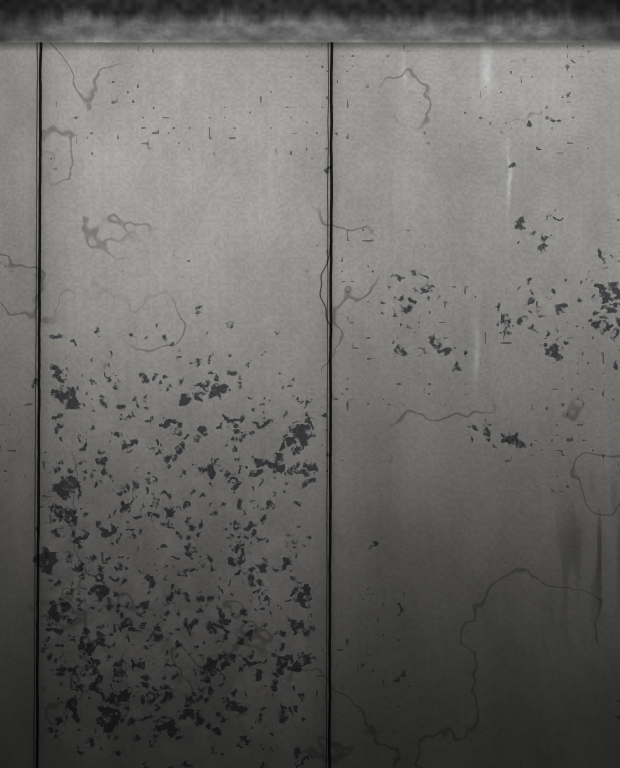
Reproduce this texture procedurally as a WebGL 1 fragment shader.

```glsl
precision highp float;
uniform vec2 u_resolution;

#define WIDTH 0.8086
#define BEAM_Y 0.945
#define SEAM_LEFT 0.0484
#define SEAM_RIGHT 0.4297
#define WALL_DARK 0.165
#define WALL_RANGE 0.445
#define MOTTLE 0.15
#define GRAIN 0.045
#define CHIP_DARKNESS 0.52
#define CHIP_CELLS 34.0

float hash(vec2 p) {
  return fract(sin(dot(p, vec2(127.1, 311.7))) * 43758.5453);
}

float noise(vec2 p) {
  vec2 i = floor(p), f = fract(p);
  f = f * f * (3.0 - 2.0 * f);
  return mix(mix(hash(i), hash(i + vec2(1.0, 0.0)), f.x),
             mix(hash(i + vec2(0.0, 1.0)), hash(i + vec2(1.0, 1.0)), f.x), f.y);
}

float fbm(vec2 p) {
  float sum = 0.0, amp = 0.5;
  for (int i = 0; i < 5; i++) {
    sum += amp * noise(p);
    p = mat2(1.6, 1.2, -1.2, 1.6) * p + 7.3;
    amp *= 0.5;
  }
  return sum;
}

float spot(vec2 p, vec2 center, vec2 size) {
  vec2 d = (p - center) / size;
  return exp(-dot(d, d));
}

float stroke(float d, float halfWidth, float px) {
  return 1.0 - smoothstep(halfWidth - px * 0.5, halfWidth + px, abs(d));
}

// Where the surface has flaked: a broad field and a few clusters
float chipDensity(vec2 p) {
  float panel = smoothstep(0.058, 0.07, p.x) * (1.0 - smoothstep(0.395, 0.415, p.x));
  float field = panel * (1.0 - smoothstep(0.42, 0.64, p.y)) * smoothstep(-0.03, 0.08, p.y);
  field *= 0.62 + 0.3 * smoothstep(0.4, 0.15, p.y) * smoothstep(0.38, 0.2, p.x);
  field += 0.45 * spot(p, vec2(0.265, 0.56), vec2(0.03, 0.045));
  field += 0.4 * spot(p, vec2(0.385, 0.31), vec2(0.025, 0.04));
  field += 0.35 * spot(p, vec2(0.085, 0.23), vec2(0.03, 0.09));
  float right = 0.8 * spot(p, vec2(0.52, 0.60), vec2(0.04, 0.045));
  right += 0.85 * spot(p, vec2(0.71, 0.605), vec2(0.06, 0.04));
  right += 0.8 * spot(p, vec2(0.80, 0.59), vec2(0.03, 0.07));
  right += 0.7 * spot(p, vec2(0.70, 0.695), vec2(0.035, 0.02));
  right += 0.7 * spot(p, vec2(0.585, 0.54), vec2(0.03, 0.015));
  right += 0.7 * spot(p, vec2(0.655, 0.43), vec2(0.035, 0.02));
  return clamp(field + right * step(0.45, p.x), 0.0, 1.0);
}

// Ragged flakes scattered over a jittered grid
float chips(vec2 p, float cells, float px) {
  vec2 warp = vec2(fbm(p * 85.0), fbm(p * 85.0 + 31.0)) - 0.48;
  vec2 g = p * cells + warp * 1.5;
  vec2 id = floor(g);
  float cover = 0.0;
  for (int y = -1; y <= 1; y++) {
    for (int x = -1; x <= 1; x++) {
      vec2 c = id + vec2(float(x), float(y));
      vec2 center = c + 0.15 + 0.7 * vec2(hash(c), hash(c + 19.7));
      float alive = step(hash(c + 5.1), chipDensity(center / cells) * 0.72);
      float radius = mix(0.12, 0.42, pow(hash(c + 43.0), 1.6));
      vec2 d = (g - center) * vec2(mix(0.75, 1.35, hash(c + 8.4)), 1.0);
      float edge = px * cells + 0.04;
      cover = max(cover, alive * (1.0 - smoothstep(radius - edge, radius + edge, length(d))));
    }
  }
  return cover * smoothstep(0.25, 0.45, fbm(p * 130.0 + 4.0));
}

// Paired dark joint lines with a soft edge
float seam(vec2 p, float x, float px) {
  float wobble = (fbm(vec2(x * 90.0, p.y * 32.0)) - 0.5) * 0.004;
  float d = p.x - x - wobble * 0.5;
  float ink = stroke(d, 0.0015, px) * 0.85;
  ink = max(ink, stroke(d + 0.0042 + wobble, 0.0005, px) * 0.55);
  return max(ink, 0.22 * exp(-abs(d) / 0.005));
}

float streak(vec2 p, vec2 center, vec2 size) {
  p.x += (noise(vec2(p.y * 45.0, center.x * 50.0)) - 0.5) * 0.005;
  return spot(p, center, size) * (0.5 + noise(p * vec2(180.0, 60.0)));
}

vec3 wall(vec2 p, float px) {
  float tone = WALL_DARK + WALL_RANGE * smoothstep(-0.05, 0.8, p.y);
  float mottle = 0.6 * fbm(p * vec2(7.0, 5.0)) + 0.4 * fbm(p * vec2(32.0, 14.0) + 9.0);
  tone *= 1.0 + MOTTLE * 2.0 * (mottle - 0.48);
  tone *= 0.87 + 0.13 * smoothstep(0.0, 0.13, p.x);
  tone *= 1.0 - 0.07 * smoothstep(0.43, 0.5, p.x) * smoothstep(0.9, 0.5, p.y);
  tone += 0.045 * spot(p, vec2(0.37, 0.2), vec2(0.07, 0.14));
  tone += 0.04 * spot(p, vec2(0.63, 0.89), vec2(0.09, 0.06));

  // Pale runs and dark stains
  float pale = streak(p, vec2(0.635, 0.91), vec2(0.007, 0.035));
  pale += streak(p, vec2(0.664, 0.765), vec2(0.003, 0.05));
  pale += 0.8 * streak(p, vec2(0.62, 0.545), vec2(0.004, 0.04));
  pale += 0.6 * streak(p, vec2(0.234, 0.895), vec2(0.006, 0.016));
  pale += 0.6 * streak(p, vec2(0.528, 0.915), vec2(0.003, 0.025));
  tone += 0.1 * pale;
  float stain = smoothstep(0.45, 0.75, noise(p * vec2(110.0, 13.0)));
  tone *= 1.0 - 0.3 * stain * spot(p, vec2(0.79, 0.27), vec2(0.06, 0.08));

  // Flakes with a thin pale rim, and pinholes
  float flake = max(chips(p, CHIP_CELLS, px), chips(p + 3.0 / CHIP_CELLS * 0.0, CHIP_CELLS * 2.1, px));
  tone += 0.025 * chipDensity(p) * smoothstep(0.45, 0.65, fbm(p * 45.0));
  tone *= 1.0 - CHIP_DARKNESS * flake;
  tone *= 1.0 - 0.35 * smoothstep(0.88, 0.96, noise(p * 150.0)) * smoothstep(0.5, 0.7, noise(p * 12.0));

  // Hairline cracks
  float vein = abs(fbm(p * 6.0 + 2.0) - 0.5);
  tone *= 1.0 - 0.22 * stroke(vein, 0.004, px * 5.0) * smoothstep(0.52, 0.68, noise(p * 9.0 + 5.0));
  float bow = SEAM_RIGHT + 0.002 - 0.013 * spot(p, vec2(p.x, 0.625), vec2(1.0, 0.035));
  bow += (noise(vec2(p.y * 70.0, 2.0)) - 0.5) * 0.005;
  float bowSpan = smoothstep(0.54, 0.57, p.y) * smoothstep(0.71, 0.67, p.y);
  tone *= 1.0 - 0.5 * bowSpan * stroke(p.x - bow, 0.0006, px);

  float joints = max(seam(p, SEAM_LEFT + 0.0049 * p.y, px), seam(p, SEAM_RIGHT + 0.003 * p.y, px));
  tone *= 1.0 - joints;
  tone *= mix(0.62, 1.0, smoothstep(0.0, 0.014, BEAM_Y - p.y));
  return tone * mix(vec3(1.012, 1.0, 0.975), vec3(0.98, 1.0, 1.03), clamp(flake + pale * 0.5, 0.0, 1.0));
}

// Top ledge with soot hanging from its upper edge
vec3 beam(vec2 p) {
  float tone = 0.41 + 0.3 * (fbm(p * vec2(45.0, 75.0)) - 0.48);
  float drip = 0.976 + 0.025 * (fbm(vec2(p.x * 65.0, p.y * 12.0)) - 0.5);
  float soot = smoothstep(drip - 0.012, drip + 0.014, p.y);
  tone = mix(tone, 0.1 + 0.1 * noise(p * 120.0), soot * 0.92);
  tone *= 0.65 + 0.35 * smoothstep(0.0, 0.12, min(p.x, WIDTH - p.x));
  tone += 0.07 * (1.0 - smoothstep(0.0, 0.004, p.y - BEAM_Y));
  return vec3(tone);
}

void main() {
  vec2 p = gl_FragCoord.xy / u_resolution * vec2(WIDTH, 1.0);
  float px = 1.0 / u_resolution.y;
  vec3 color = mix(wall(p, px), beam(p), smoothstep(-px, px, p.y - BEAM_Y));
  color *= 1.0 + GRAIN * 2.0 * (noise(p * 330.0) - 0.5);
  gl_FragColor = vec4(clamp(color, 0.0, 1.0), 1.0);
}
```
